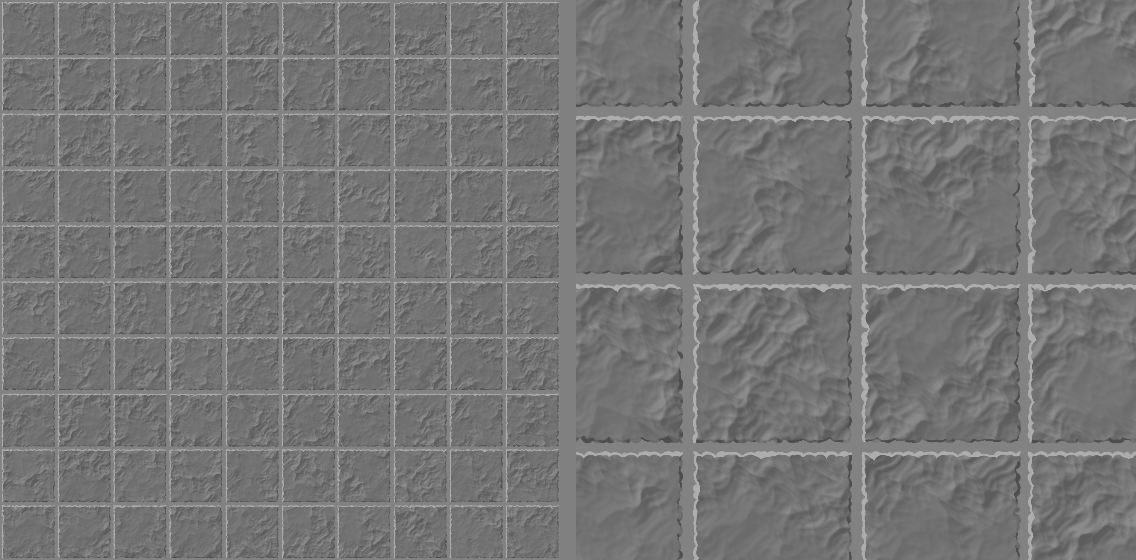
Left, the full canvas; right, a detail of the centre.
Give the GLSL for this texture map, as a Shadertoy shader.

```glsl
// Ten by ten square grey stone tiles with pale flat joints.
// Layered cellular noise gives each tile its own relief, lit from the upper left;
// chipped edges catch a light rim at left and top, a broken dark one opposite.

vec2 hash22(vec2 p) {
    vec3 q = fract(p.xyx * vec3(0.1031, 0.1030, 0.0973));
    q += dot(q, q.yzx + 33.33);
    return fract((q.xx + q.yz) * q.zy);
}

// Squared distance to the nearest scattered point
float cellular(vec2 p) {
    vec2 cell = floor(p), f = p - cell;
    float nearest = 2.0;
    for (int y = -1; y <= 1; y++)
    for (int x = -1; x <= 1; x++) {
        vec2 g = vec2(x, y);
        vec2 d = g + hash22(cell + g) - f;
        nearest = min(nearest, dot(d, d));
    }
    return nearest;
}

// Stone height: warped cells at three scales
float relief(vec2 p) {
    p += 0.05 * sin(p.yx * 9.0 + vec2(0.0, 2.0)) + 0.018 * sin(p.yx * 27.0 + p * 11.0);
    float height = 0.0, scale = 4.3;
    for (int i = 0; i < 3; i++) {
        height += cellular(p * scale + float(i) * 17.0) / scale;
        scale *= 2.1;
    }
    return height;
}

void mainImage(out vec4 fragColor, in vec2 fragCoord) {
    vec2 grid = 10.0 * fragCoord / iResolution.xy;
    vec2 id = mod(floor(grid), 10.0);
    vec2 q = fract(grid) - 0.5;
    float aa = 5.0 / iResolution.y;

    // Separate stone for every tile, so the wrapped ids tile the canvas
    vec2 seed = hash22(id + 3.7);
    vec2 p = q + floor(seed * 50.0) * 1.37 + 5.0;

    // Slope toward the light, calmer on smooth patches
    vec2 toLight = vec2(-0.008, 0.009);
    float slope = (relief(p - toLight) - relief(p + toLight)) / 0.024;
    float rough = mix(0.3, 1.0, smoothstep(0.04, 0.3, cellular(p * 1.6 + 40.0)));
    float stone = 0.447 + 0.012 * (seed.y - 0.5);
    stone += 0.045 * rough * clamp(slope, -1.8, 2.2);
    stone += 0.012 * (cellular(p * 2.3 + 80.0) - 0.25);

    // Tile borders: small shift per column and row, then chips
    q += 0.014 * (vec2(hash22(id.xx + 11.0).x, hash22(id.yy + 29.0).y) - 0.5);
    float chip = 0.035 * (cellular(p * 19.0) - 0.25);
    float litEdge = min(0.466 + q.x, 0.466 - q.y) - chip;
    float darkEdge = min(0.466 - q.x, 0.466 + q.y) - chip;
    float tile = smoothstep(-aa, aa, min(litEdge, darkEdge));

    // Broken shadow first, then the brighter rim
    float breaks = smoothstep(0.12, 0.3, cellular(p * 13.0 + 60.0));
    float shadow = 1.0 - smoothstep(-aa, aa, darkEdge - 0.017);
    float rim = 1.0 - smoothstep(-aa, aa, litEdge - 0.02);
    stone = mix(stone, 0.29, shadow * mix(0.2, 0.9, breaks));
    stone = mix(stone, 0.68, rim);

    float grey = mix(0.51, stone, tile);
    fragColor = vec4(vec3(grey), 1.0);
}
```
